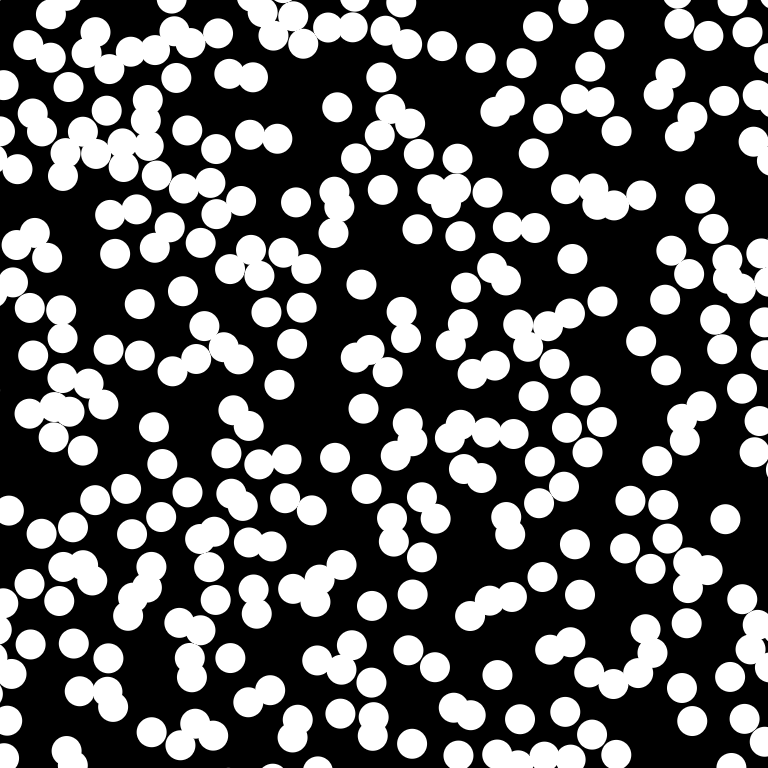
Reproduce this pattern procedurally as a Shadertoy shader.

```glsl
// Equal white discs scattered irregularly on black, some touching or overlapping.

const vec3  BACKGROUND  = vec3(0.0);
const vec3  DISC_COLOUR = vec3(1.0);
const float RADIUS      = 0.0195;  // disc radius, canvas heights
const float MIN_SPACING = 0.0205;  // closest allowed distance of two centres
const float CELLS       = 23.0;    // candidate cells per canvas height
const float PRESENCE    = 0.71;    // share of cells that hold a candidate
const float SEED        = 37.0;

// Three values in 0..1 per cell, without sine
vec3 hash32(vec2 p) {
    vec3 h = fract(p.xyx * vec3(0.1031, 0.1030, 0.0973));
    h += dot(h, h.yxz + 33.33);
    return fract((h.xxy + h.yzz) * h.zyx);
}

// Candidate of a cell: centre in xy, rank in z (lower rank wins)
vec3 candidate(vec2 cell) {
    vec3 h = hash32(cell + SEED);
    return vec3((cell + h.xy) / CELLS, h.z);
}

// A candidate survives unless a better ranked one lies too close
bool survives(vec3 disc, vec2 cell) {
    if (disc.z > PRESENCE) return false;
    for (int y = -1; y <= 1; y++)
    for (int x = -1; x <= 1; x++) {
        vec3 other = candidate(cell + vec2(x, y));
        if (other.z < disc.z && distance(other.xy, disc.xy) < MIN_SPACING) return false;
    }
    return true;
}

// Signed distance to the nearest disc, exact near the edges
float discField(vec2 p, float reach) {
    vec2 home = floor(p * CELLS);
    float nearest = reach;
    for (int y = -1; y <= 1; y++)
    for (int x = -1; x <= 1; x++) {
        vec2 cell = home + vec2(x, y);
        vec3 disc = candidate(cell);
        float d = distance(p, disc.xy) - RADIUS;
        if (d < nearest && survives(disc, cell)) nearest = d;
    }
    return nearest;
}

void mainImage(out vec4 fragColor, in vec2 fragCoord) {
    float pixel = 1.0 / iResolution.y;
    float d = discField(fragCoord * pixel, pixel);

    // Edge ramp one pixel wide
    float coverage = clamp(0.5 - d / pixel, 0.0, 1.0);
    fragColor = vec4(mix(BACKGROUND, DISC_COLOUR, coverage), 1.0);
}
```
